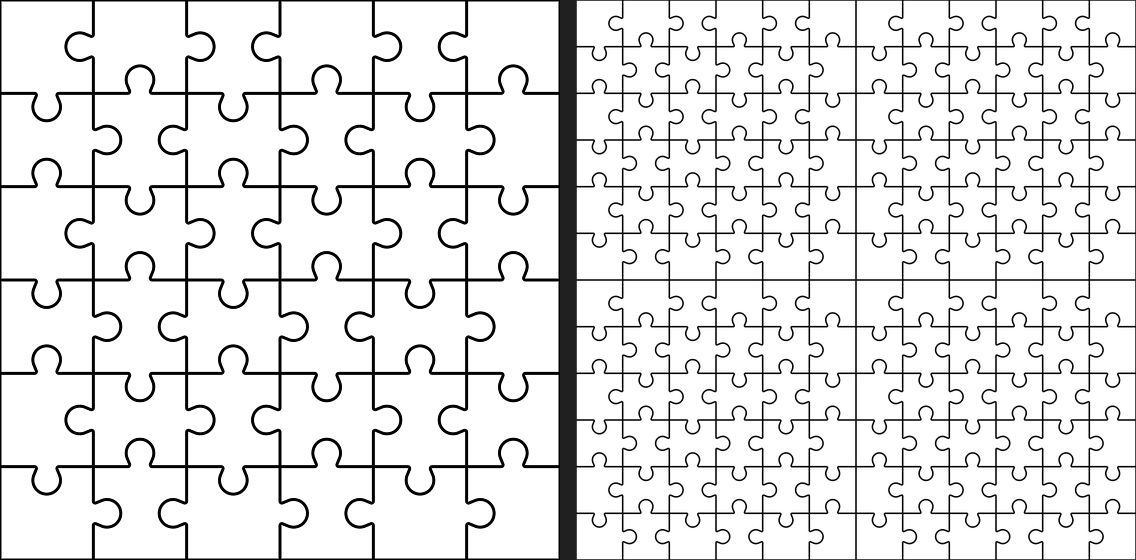
Left, the tile; right, the same tile 2 across and 2 down.
Write a three.js fragment shader that draws this pattern.

```glsl
varying vec2 vUv;

float segmentDistance(vec2 p, vec2 a, vec2 b) {
  vec2 ab = b - a;
  return length(p - a - ab * clamp(dot(p - a, ab) / dot(ab, ab), 0.0, 1.0));
}

// Distance to one half of a mirrored tab: x runs along the cut, y into the tab
float tabDistance(vec2 q) {
  q.x = abs(q.x);
  vec2 head = q - vec2(0.0, 0.146);
  vec2 fillet = q - vec2(0.13, 0.02);
  vec2 joint = vec2(0.925, 0.379);

  // Straight shoulder and slanted neck
  float d = segmentDistance(q, vec2(0.13, 0.0), vec2(0.5, 0.0));
  d = min(d, segmentDistance(q, vec2(0.1115, 0.0276), vec2(0.137, 0.09)));

  // Round head, ending where it meets the neck
  if (dot(head, joint.yx) > 0.0) d = min(d, abs(length(head) - 0.148));

  // Small rounded corner between shoulder and neck
  if (fillet.x < 0.0 && dot(fillet, joint.yx) < 0.0)
    d = min(d, abs(length(fillet) - 0.02));
  return d;
}

// Distance to the nearest cut that runs along the second axis of g
float cutDistance(vec2 g, float direction) {
  float cut = floor(g.x + 0.5);
  float depth = g.x - cut;
  if (mod(cut, 6.0) < 0.5) return abs(depth);
  float side = direction * (2.0 * mod(cut + floor(g.y), 2.0) - 1.0);
  return tabDistance(vec2(fract(g.y) - 0.5, depth * side));
}

void main() {
  vec2 grid = vUv * 6.0;
  float d = min(cutDistance(grid, 1.0), cutDistance(grid.yx, -1.0));

  // Black cuts on white pieces
  float pixel = fwidth(grid.x);
  gl_FragColor = vec4(vec3(smoothstep(-0.6, 0.6, (d - 0.016) / pixel)), 1.0);
}
```
